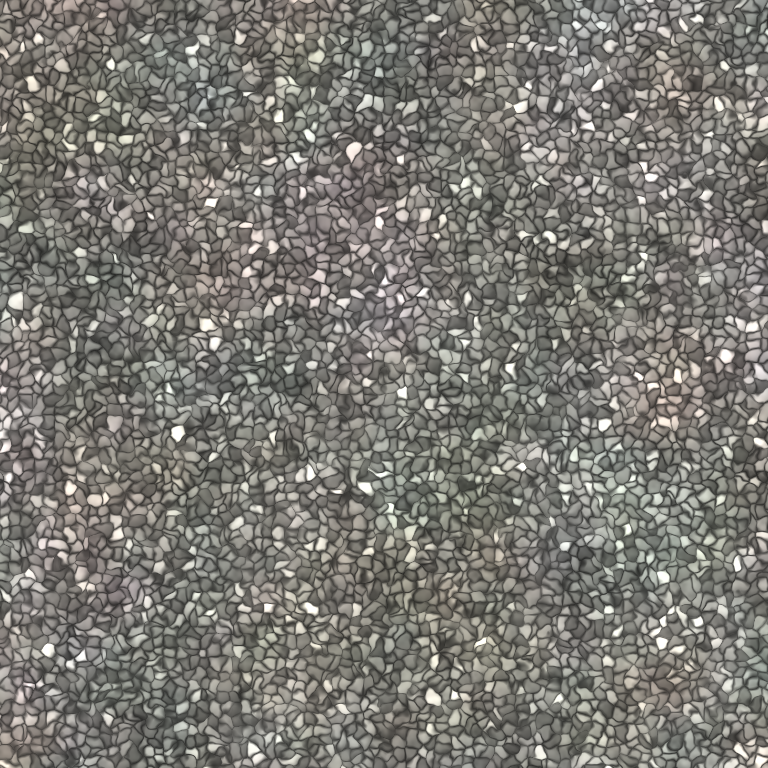
Give the GLSL for this texture, as a Shadertoy shader.

```glsl
// Fine grey gravel: small rounded stones with soft dark gaps and faint tinted patches.

vec3 hash3(vec2 p) {
    vec3 q = fract(p.xyx * vec3(0.1031, 0.1030, 0.0973));
    q += dot(q, q.yxz + 33.33);
    return fract((q.xxy + q.yzz) * q.zyx);
}

// Smooth value noise, three independent channels
vec3 noise3(vec2 p) {
    vec2 i = floor(p), f = fract(p);
    f = f * f * (3.0 - 2.0 * f);
    return mix(mix(hash3(i), hash3(i + vec2(1, 0)), f.x),
               mix(hash3(i + vec2(0, 1)), hash3(i + vec2(1, 1)), f.x), f.y);
}

vec3 fbm3(vec2 p) {
    return 0.5 * noise3(p) + 0.3 * noise3(p * 2.1 + 17.0) + 0.2 * noise3(p * 4.3 + 41.0);
}

// Stone tone: mostly mid grey, a few nearly white
float stoneTone(vec2 id) {
    vec3 h = hash3(id + 211.0);
    return 0.40 + 0.27 * h.x + 0.42 * pow(h.y, 5.0);
}

// x = margin to the neighbour, y = distance to centre, z = light side, w = tone
vec4 nearestStone(vec2 p) {
    vec2 cell = floor(p), id = cell, nextId = cell, toCentre = vec2(0.0);
    float first = 9.0, second = 9.0;
    for (int y = -2; y <= 2; y++)
    for (int x = -2; x <= 2; x++) {
        vec2 c = cell + vec2(x, y);
        vec3 h = hash3(c + 50.0);
        vec2 d = p - c - 0.5 - 0.85 * (h.xy - 0.5);
        // Each stone is stretched along its own direction
        float angle = 6.2832 * h.z, stretch = 1.0 + 0.6 * fract(h.x * 57.0);
        vec2 axis = vec2(cos(angle), sin(angle));
        float dist = length(vec2(dot(d, axis) / stretch, dot(d, vec2(-axis.y, axis.x)) * sqrt(stretch)));
        if (dist < first) {
            second = first;
            nextId = id;
            first = dist;
            id = c;
            toCentre = d;
        } else if (dist < second) {
            second = dist;
            nextId = c;
        }
    }
    // Tones melt together where two stones touch
    float margin = second - first, own = stoneTone(id);
    float tone = mix(0.5 * (own + stoneTone(nextId)), own, smoothstep(0.0, 0.2, margin));
    return vec4(margin, first, dot(toCentre, vec2(-0.5, 0.8)), tone);
}

void mainImage(out vec4 fragColor, in vec2 fragCoord) {
    vec2 uv = fragCoord / iResolution.y;
    vec2 p = uv * 70.0;
    vec3 patches = fbm3(uv * 8.0 + 3.0) - 0.5;
    vec3 detail = noise3(p * 2.1);

    // Bent outlines make the stones irregular
    vec2 bend = noise3(p * 1.1 + 9.0).xy - 0.5;
    vec4 stone = nearestStone(p + 0.6 * bend + 0.2 * (detail.xy - 0.5));

    // Domed bodies; some gaps are nearly closed
    float closed = smoothstep(0.5, 0.95, noise3(p * 0.9 + 130.0).x);
    float body = smoothstep(-0.1, 0.44, stone.x + 0.14 * closed);
    body *= 1.08 - 0.45 * stone.y * stone.y;
    float gap = 0.21 + 0.10 * (noise3(p * 0.6 + 70.0).x - 0.4);
    float grey = mix(gap, stone.w, body);
    grey += 0.10 * stone.z * body + 0.08 * (detail.z - 0.5);
    grey *= 1.0 + 0.42 * patches.x;

    // Faint pink, brown and green casts
    vec3 tint = vec3(1.02, 1.0, 0.955);
    tint += patches.y * vec3(0.13, -0.04, 0.03) + patches.z * vec3(0.05, 0.01, -0.11);
    fragColor = vec4(clamp(grey * tint, 0.0, 1.0), 1.0);
}
```
